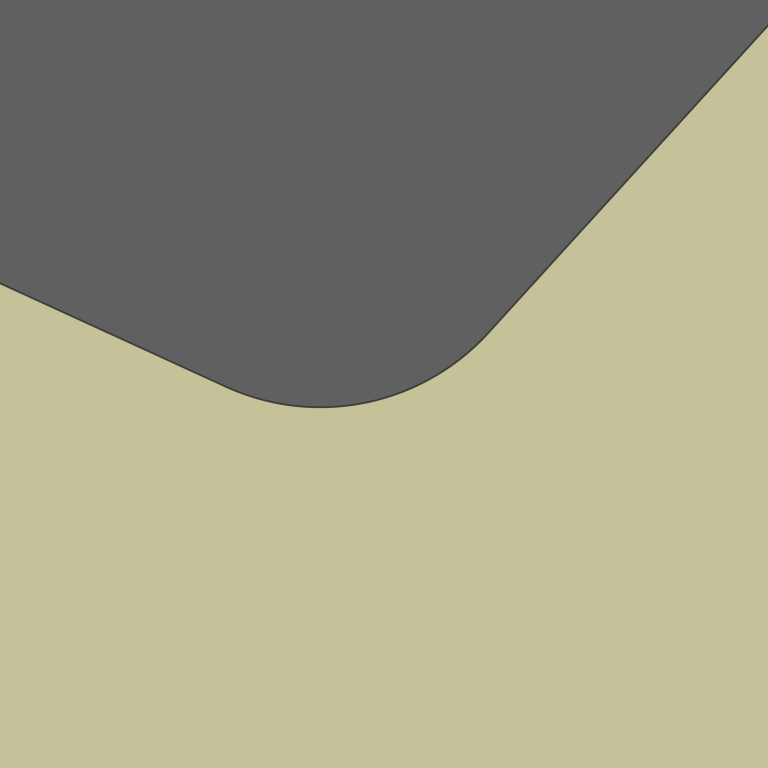
This background is drawn by a WebGL 1 fragment shader. Its source:

```glsl
precision highp float;

uniform vec2 u_resolution;

// Signed distance to a wedge opening upwards, its tip rounded about the centre.
// The angles are the slopes of the left and right sides.
float roundedWedge(vec2 p, vec2 centre, float radius, float leftAngle, float rightAngle) {
    vec2 q = p - centre;
    float angle = clamp(atan(q.x, -q.y), -leftAngle, rightAngle);
    return dot(q, vec2(sin(angle), -cos(angle))) - radius;
}

void main() {
    vec2 uv = gl_FragCoord.xy / u_resolution;
    float pixel = 1.0 / min(u_resolution.x, u_resolution.y);

    vec3 sand = vec3(0.772, 0.761, 0.600);
    vec3 grey = vec3(0.378);
    vec3 outline = vec3(0.24, 0.24, 0.235);

    float d = roundedWedge(uv, vec2(0.417, 0.7656), 0.297, radians(24.6), radians(47.7));

    // Grey sheet with a thin dark rim just inside its edge
    float rim = smoothstep(-0.7 * pixel, 0.7 * pixel, d + 0.0024);
    float outside = smoothstep(-0.7 * pixel, 0.7 * pixel, d);
    vec3 colour = mix(mix(grey, outline, rim), sand, outside);

    gl_FragColor = vec4(colour, 1.0);
}
```
